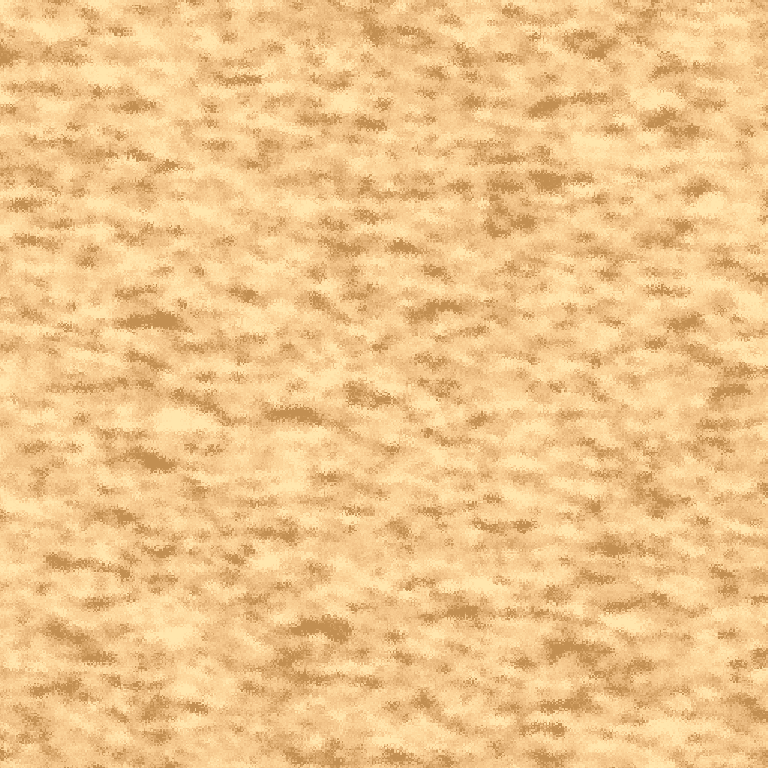
Write a three.js fragment shader that draws this texture.

```glsl
varying vec2 vUv;

// Sand tones, dark to light
const vec3 SHADOW = vec3(0.76, 0.56, 0.32);
const vec3 UMBER  = vec3(0.82, 0.62, 0.38);
const vec3 TAN    = vec3(0.90, 0.71, 0.48);
const vec3 SAND   = vec3(0.96, 0.78, 0.55);
const vec3 CREAM  = vec3(0.99, 0.84, 0.61);
const vec3 GLINT  = vec3(1.00, 0.90, 0.68);

// Cell sizes of the relief layers, in canvas units
const vec2 BROAD_SIZE  = vec2(0.090, 0.032);
const vec2 STREAK_SIZE = vec2(0.062, 0.0135);
const vec2 CLUMP_SIZE  = vec2(0.028, 0.0115);
const vec2 SPECK_SIZE  = vec2(0.013, 0.0085);

// Strengths of the relief layers
const float BROAD_GAIN  = 0.36;
const float STREAK_GAIN = 0.78;
const float CLUMP_GAIN  = 0.82;
const float SPECK_GAIN  = 0.72;

const float DRIFT_TILT   = -0.35;  // slope of the drifts and clumps
const float GRAIN_COUNT  = 512.0;  // grains across the canvas
const vec2  GRAIN_SPREAD = vec2(0.011, 0.0095);
const float GRAIN_TONE   = 0.65;
const float CONTRAST     = 1.16;
const float HEIGHT_SHIFT = -0.05;

vec3 hash3(vec2 p) {
  vec3 q = fract(p.xyx * vec3(0.1031, 0.1030, 0.0973));
  q += dot(q, q.yxz + 33.33);
  return fract((q.xxy + q.yzz) * q.zyx);
}

// Cellular noise: one soft bump per cell, mean zero, skewed to rare deep dips
float bumps(vec2 p, float seed) {
  vec2 cell = floor(p);
  vec2 local = p - cell;
  float sum = 0.0;
  for (int y = -1; y <= 1; y++) {
    for (int x = -1; x <= 1; x++) {
      vec2 offset = vec2(float(x), float(y));
      vec3 rnd = hash3(cell + offset + seed);
      vec2 delta = offset + rnd.xy - local;
      float falloff = max(0.0, 1.0 - dot(delta, delta));
      sum += (1.0 - 3.0 * rnd.z * rnd.z) * falloff * falloff * falloff;
    }
  }
  return sum;
}

// Wind-drawn relief from broad drifts down to small specks
float relief(vec2 p) {
  vec2 tilted = vec2(p.x, p.y - DRIFT_TILT * p.x);
  return BROAD_GAIN * bumps(tilted / BROAD_SIZE, 17.0)
       + STREAK_GAIN * bumps(p / STREAK_SIZE, 53.0)
       + CLUMP_GAIN * bumps(mix(p, tilted, 0.5) / CLUMP_SIZE, 131.0)
       + SPECK_GAIN * bumps(p / SPECK_SIZE, 211.0);
}

float ramp(float from, float to, float v) {
  return clamp((v - from) / (to - from), 0.0, 1.0);
}

// Tone stops are placed in standard deviations of the height
vec3 sandColor(float height) {
  vec3 color = mix(SHADOW, UMBER, ramp(-1.9, -1.55, height));
  color = mix(color, TAN, ramp(-1.55, -0.86, height));
  color = mix(color, SAND, ramp(-0.86, -0.10, height));
  color = mix(color, CREAM, ramp(-0.10, 0.72, height));
  return mix(color, GLINT, ramp(0.72, 1.60, height));
}

void main() {
  // Each grain takes its height from a randomly shifted spot
  vec2 grain = floor(vUv * GRAIN_COUNT);
  vec3 rnd = hash3(grain + 307.0) - 0.5;
  vec2 spot = (grain + 0.5) / GRAIN_COUNT + rnd.xy * GRAIN_SPREAD;

  float height = CONTRAST * relief(spot) + GRAIN_TONE * rnd.z + HEIGHT_SHIFT;
  gl_FragColor = vec4(sandColor(height), 1.0);
}
```
